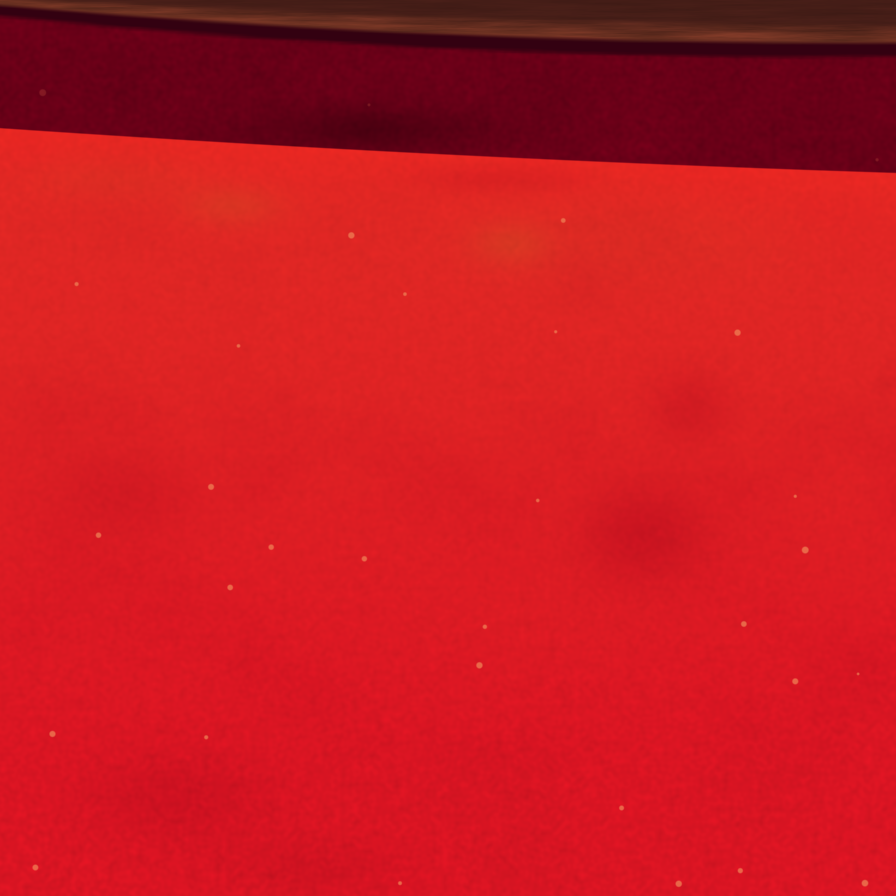
A Shadertoy shader for this texture:

```glsl
const vec3 WALL_TOP = vec3(0.875, 0.150, 0.140);
const vec3 WALL_LOW = vec3(0.855, 0.080, 0.135);
const vec3 WALL_RIM = vec3(0.930, 0.155, 0.130);
const vec3 WALL_DEEP = vec3(0.730, 0.050, 0.115);
const vec3 OCHRE = vec3(0.820, 0.270, 0.130);
const vec3 SHADOW = vec3(0.410, 0.000, 0.090);
const vec3 GROOVE = vec3(0.200, 0.005, 0.065);
const vec3 TRIM = vec3(0.420, 0.190, 0.130);
const vec3 BROWN = vec3(0.270, 0.115, 0.090);
const vec3 SPECK = vec3(0.930, 0.480, 0.320);
const float GRAIN_SCALE = 150.0;
const float GRAIN_AMOUNT = 0.065;
const float SPECK_CELLS = 14.0;
const float SPECK_DENSITY = 0.16;

vec2 hash2(vec2 p) {
    vec3 q = fract(vec3(p.xyx) * vec3(0.1031, 0.1030, 0.0973));
    q += dot(q, q.yzx + 33.33);
    return fract((q.xx + q.yz) * q.zy);
}

// Gradient noise, roughly -0.7 to 0.7
float noise(vec2 p) {
    vec2 i = floor(p), f = fract(p);
    vec2 u = f * f * f * (f * (f * 6.0 - 15.0) + 10.0);
    vec2 e = vec2(0.0, 1.0);
    float a = dot(hash2(i) * 2.0 - 1.0, f);
    float b = dot(hash2(i + e.yx) * 2.0 - 1.0, f - e.yx);
    float c = dot(hash2(i + e.xy) * 2.0 - 1.0, f - e.xy);
    float d = dot(hash2(i + e.yy) * 2.0 - 1.0, f - e.yy);
    return mix(mix(a, b, u.x), mix(c, d, u.x), u.y);
}

float fbm(vec2 p) {
    float sum = 0.0, amp = 0.6;
    for (int i = 0; i < 5; i++) {
        sum += amp * noise(p);
        p = mat2(1.6, 1.2, -1.2, 1.6) * p + 7.3;
        amp *= 0.55;
    }
    return sum;
}

float blob(vec2 p, vec2 center, vec2 radius) {
    vec2 d = (p - center) / radius;
    return exp(-dot(d, d));
}

// Height of a gently bowed, sloping edge
float bow(float x, float start, float slope, float bend) {
    return start + x * (slope + bend * x);
}

float above(float y, float edge, float soft) {
    return smoothstep(edge - soft, edge + soft, y);
}

// One tiny dot in some of the grid cells
float specks(vec2 p, float pixel) {
    vec2 g = p * SPECK_CELLS, id = floor(g);
    vec2 pick = hash2(id + 41.0);
    vec2 center = 0.15 + 0.7 * hash2(id + 9.0);
    float r = mix(0.0014, 0.0038, pick.y);
    float d = length(fract(g) - center) / SPECK_CELLS;
    return step(pick.x, SPECK_DENSITY) * (1.0 - smoothstep(r - pixel, r + pixel, d));
}

vec3 wallColor(vec2 p, float rim, float grain) {
    float cloud = fbm(p * vec2(4.0, 5.0) + 3.0);
    vec3 col = mix(WALL_LOW, WALL_TOP, smoothstep(0.1, 0.75, p.y + 0.25 * cloud));
    col = mix(col, WALL_RIM, 0.75 * exp(-max(rim - p.y, 0.0) * 24.0));

    // Worn ochre patches
    float worn = 0.45 * blob(p, vec2(0.26, 0.770), vec2(0.055, 0.022))
               + 0.45 * blob(p, vec2(0.57, 0.728), vec2(0.045, 0.024))
               + 0.22 * blob(p, vec2(0.13, 0.800), vec2(0.100, 0.025))
               + 0.15 * blob(p, vec2(0.70, 0.730), vec2(0.180, 0.050));
    col = mix(col, OCHRE, worn * (0.9 + cloud));

    // Deeper stains
    float stain = 0.55 * blob(p, vec2(0.72, 0.405), vec2(0.070, 0.055))
                + 0.35 * blob(p, vec2(0.77, 0.545), vec2(0.045, 0.040))
                + 0.30 * blob(p, vec2(0.13, 0.450), vec2(0.080, 0.050))
                + 0.40 * blob(p, vec2(0.20, 0.110), vec2(0.100, 0.050))
                + 0.30 * blob(p, vec2(0.35, 0.030), vec2(0.100, 0.035))
                + 0.25 * blob(p, vec2(0.55, 0.800), vec2(0.110, 0.018));
    col = mix(col, WALL_DEEP, clamp(stain + 0.45 * cloud, 0.0, 0.8));

    float rough = 0.6 + 0.6 * smoothstep(0.5, 0.0, p.y);
    return col * (1.0 + 0.07 * cloud + GRAIN_AMOUNT * rough * grain);
}

void mainImage(out vec4 fragColor, in vec2 fragCoord) {
    vec2 p = fragCoord / iResolution.xy;
    float pixel = 1.0 / iResolution.y;
    float grain = noise(p * GRAIN_SCALE) + 0.7 * noise(p * GRAIN_SCALE * 0.45 + 20.0);
    float streak = fbm(p * vec2(9.0, 160.0));

    // Edges of the stacked bands, from low to high
    float rim = bow(p.x, 0.857, -0.068, 0.018);
    float grooveLow = bow(p.x, 0.982, -0.100, 0.055) + 0.003 * streak;
    float trimLow = bow(p.x, 0.994, -0.088, 0.046) + 0.002 * streak;
    float trimHigh = bow(p.x, 1.003, -0.056, 0.024);

    vec3 shade = SHADOW * (1.0 + 0.15 * fbm(p * 9.0) + 0.12 * grain);
    shade *= 1.0 - 0.25 * blob(p, vec2(0.42, 0.855), vec2(0.12, 0.025));
    vec3 trim = mix(TRIM, BROWN, 0.5 * above(p.y, trimLow + 0.012, 0.008));
    trim *= 1.0 + 0.5 * streak;

    vec3 col = wallColor(p, rim, grain);
    col = mix(col, shade, above(p.y, rim, pixel));
    float dust = specks(p, pixel) * mix(0.8, 0.2, above(p.y, rim, pixel));
    col = mix(col, SPECK, dust);
    col = mix(col, GROOVE, above(p.y, grooveLow, 0.003 + pixel));
    col = mix(col, trim, above(p.y, trimLow, 0.002 + pixel));
    col = mix(col, BROWN * (1.0 + 0.25 * streak), above(p.y, trimHigh, 0.003 + pixel));
    fragColor = vec4(clamp(col, 0.0, 1.0), 1.0);
}
```
